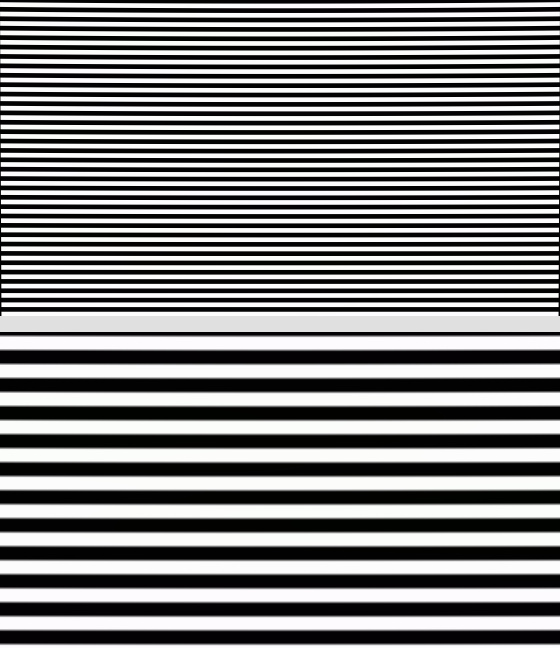
Top: the whole. Bottom: its middle third, enlarged.
Write a WebGL 2 fragment shader that draws this pattern.

```glsl
#version 300 es
precision highp float;
// Horizontal black and white stripes that sag slightly toward the middle.
// A bowed row coordinate is split by fract into equal bands, and thin
// dark wedges widen downward along both sides.

uniform vec2 u_resolution;
out vec4 outColor;

// Lengths are fractions of the canvas height
const float PERIOD = 0.02968;
const float FIRST_CENTER = 0.01435;
const float WHITE_SHARE = 0.5;
const float SAG = 0.0044;
const float ROW_DRIFT = 0.0016;
const float SIDE_WEDGE = 0.0046;
const float EDGE_SOFTNESS = 0.003;

const vec3 INK = vec3(0.008);
const vec3 PAPER = vec3(0.988);

// Antialiased coverage of a signed distance, positive inside
float coverage(float inside, float softness) {
    return clamp(inside / softness + 0.5, 0.0, 1.0);
}

// Depth below the top edge, straightened so that stripes become level
float straighten(float depth, float across) {
    float sag = SAG * (1.0 - depth) * (1.0 - across * across);
    float drift = ROW_DRIFT * 4.0 * depth * (1.0 - depth);
    return depth - sag - drift;
}

// Signed distance to the nearest white band
float stripe(float row, float period, float center, float share) {
    float cell = fract((row - center) / period + 0.5) - 0.5;
    return (0.5 * share - abs(cell)) * period;
}

// Faint cool and warm variation from layered sines
vec3 tint(vec2 p, float amount) {
    float wave = sin(p.y * 19.0 + p.x * 1.3) + 0.5 * sin(p.y * 43.0 - p.x * 2.1);
    return amount * wave * vec3(0.4, -0.6, 0.7);
}

void main() {
    vec2 p = gl_FragCoord.xy / u_resolution.y;
    float aspect = u_resolution.x / u_resolution.y;
    float depth = 1.0 - p.y;
    float across = 2.0 * p.x / aspect - 1.0;
    float softness = max(1.0 / u_resolution.y, EDGE_SOFTNESS);

    // Bowed bands
    float row = straighten(depth, across);
    float white = coverage(stripe(row, PERIOD, FIRST_CENTER, WHITE_SHARE), softness);

    // Dark side wedges
    float sideGap = min(p.x, aspect - p.x);
    white *= coverage(sideGap - SIDE_WEDGE * depth, softness);

    vec3 color = mix(INK, PAPER, white) + tint(p, 0.006);
    outColor = vec4(clamp(color, 0.0, 1.0), 1.0);
}
```
